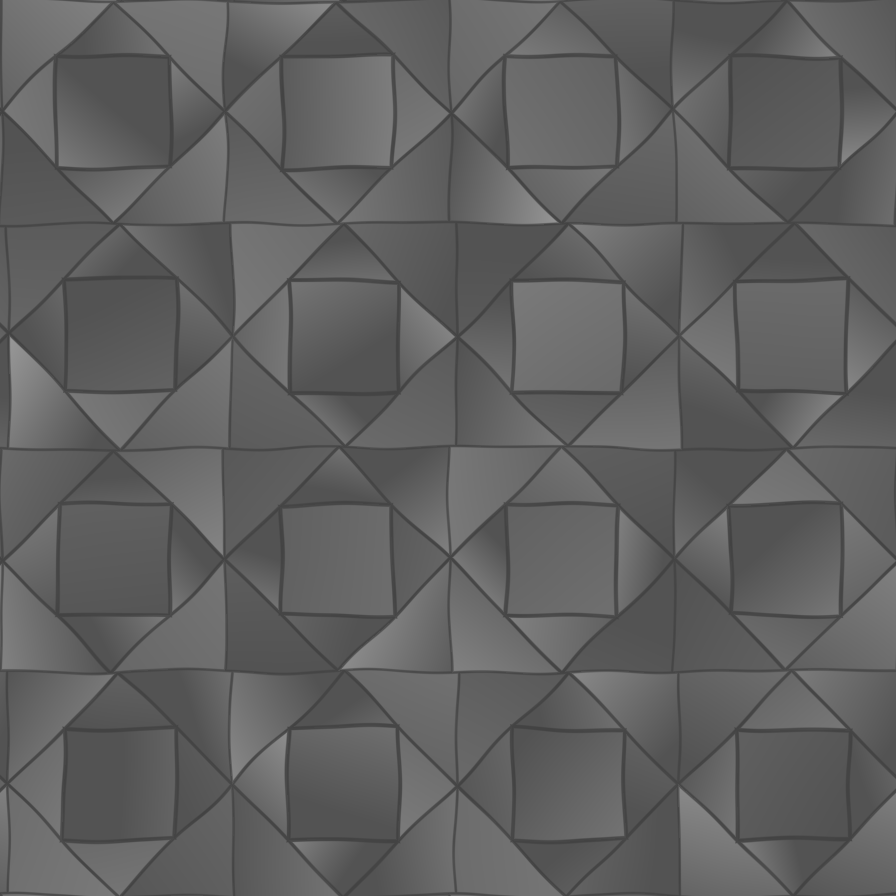
Write a Shadertoy shader that draws this pattern.

```glsl
// Grey patchwork: each tile holds a square inside a diamond inside a square.
// Every one of its nine pieces gets its own random linear gradient, and dark
// seams from distance functions are bent by gradient noise; rows are staggered.

const float TILES = 4.0;              // repeats across and down
const float SQUARE_HALF = 0.25;       // inner square half side, in tiles
const float EVEN_ROW_SHIFT = 0.037;   // horizontal stagger, in tiles
const float ODD_ROW_SHIFT = 0.007;
const float WARP_FREQUENCY = 2.5;     // hand-drawn wobble of the seams
const float WARP_AMOUNT = 0.028;
const float SQUARE_LINE = 0.0088;     // seam half widths, in tiles
const float DIAMOND_LINE = 0.0072;
const float RIM_LINE = 0.0056;
const float LINE_SOFTNESS = 0.004;
const float LINE_TONE = 0.255;
const float TONE_FLOOR = 0.325;
const float TONE_CEILING = 0.60;
const float TONE_SPREAD = 0.13;       // variation of a piece's mean tone
const float SLOPE_MIN = 0.08;         // gradient strength, tone per tile
const float SLOPE_RANGE = 0.42;
const float TAU = 6.2831853;

vec2 hash2(vec2 p) {
    vec2 q = vec2(dot(p, vec2(127.1, 311.7)), dot(p, vec2(269.5, 183.3)));
    return fract(sin(q) * 43758.545);
}

vec2 latticeGradient(vec2 p) {
    float angle = TAU * hash2(mod(p, TILES * WARP_FREQUENCY)).x;
    return vec2(cos(angle), sin(angle));
}

float gradientNoise(vec2 p) {
    vec2 i = floor(p), f = fract(p);
    vec2 u = f * f * f * (f * (f * 6.0 - 15.0) + 10.0);
    vec2 e = vec2(1.0, 0.0);
    float a = dot(latticeGradient(i), f);
    float b = dot(latticeGradient(i + e.xy), f - e.xy);
    float c = dot(latticeGradient(i + e.yx), f - e.yx);
    float d = dot(latticeGradient(i + e.xx), f - e.xx);
    return mix(mix(a, b, u.x), mix(c, d, u.x), u.y);
}

// Centroid of the piece under p; it also identifies the piece.
vec2 pieceCentre(vec2 p) {
    vec2 a = abs(p), side = sign(p);
    if (max(a.x, a.y) < SQUARE_HALF) return vec2(0.0);
    if (a.x + a.y > 0.5) return side / 3.0;
    return (a.x > a.y ? vec2(side.x, 0.0) : vec2(0.0, side.y)) / 3.0;
}

float pieceTone(vec2 p, vec2 tile) {
    vec2 centre = pieceCentre(p);
    vec2 key = tile + centre * 0.93;
    vec2 h = hash2(key), g = hash2(key + 17.3);
    vec2 direction = vec2(cos(TAU * h.y), sin(TAU * h.y));
    float slope = SLOPE_MIN + SLOPE_RANGE * g.x * g.x;
    bool innerTriangle = centre.x * centre.y == 0.0 && centre != vec2(0.0);
    if (innerTriangle) slope *= 1.6;
    float tone = TONE_FLOOR + TONE_SPREAD * h.x + slope * dot(p - centre, direction);
    return clamp(tone, TONE_FLOOR, TONE_CEILING);
}

float seam(float dist, float halfWidth, float blur) {
    return 1.0 - smoothstep(halfWidth - blur, halfWidth + blur, dist);
}

void mainImage(out vec4 fragColor, in vec2 fragCoord) {
    vec2 uv = TILES * fragCoord / iResolution.y;
    float blur = max(0.75 * TILES / iResolution.y, LINE_SOFTNESS);

    // Wobble, then stagger the rows
    vec2 q = uv * WARP_FREQUENCY;
    uv += WARP_AMOUNT * vec2(gradientNoise(q), gradientNoise(q + vec2(3.37, 5.71)));
    float row = floor(uv.y);
    uv.x -= mod(row, 2.0) < 0.5 ? EVEN_ROW_SHIFT : ODD_ROW_SHIFT;
    vec2 tile = mod(floor(uv), TILES);
    vec2 p = fract(uv) - 0.5;

    // Gradient-filled pieces
    float tone = pieceTone(p, tile);

    // Seams: inner square, diamond, tile rim
    vec2 a = abs(p);
    float reach = max(a.x, a.y);
    float square = seam(abs(reach - SQUARE_HALF), SQUARE_LINE, blur);
    float diamond = seam(abs(a.x + a.y - 0.5) * 0.7071, DIAMOND_LINE, blur);
    float rim = seam(0.5 - reach, RIM_LINE, blur);
    float ink = max(max(square, diamond) * 0.9, rim * 0.8);
    ink *= 0.95 + 0.2 * gradientNoise(q * 2.0);

    fragColor = vec4(vec3(mix(tone, LINE_TONE, clamp(ink, 0.0, 1.0))), 1.0);
}
```
